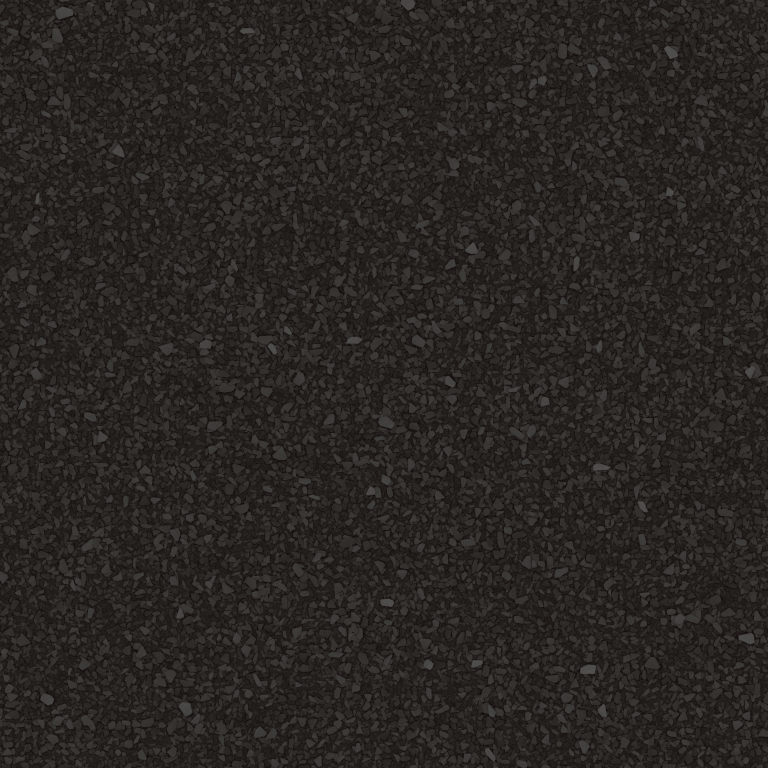
Write a Shadertoy shader that draws this texture.

```glsl
vec4 hash4(vec2 p) {
    vec4 q = fract(p.xyxy * vec4(.1031, .1030, .0973, .1099));
    q += dot(q, q.wzxy + 33.33);
    return fract((q.xxyz + q.yzzw) * q.zywx);
}

// Angular chip of unit radius: a disc cut by five jittered straight edges
float chipDistance(vec2 q, float seed) {
    float d = length(q) - 1.0;
    for (int i = 0; i < 5; i++) {
        float k = float(i);
        float angle = 1.2566 * k + 0.4 * sin(seed * 50.0 + k * 2.4);
        float reach = 0.77 + 0.2 * sin(seed * 91.0 + k * 3.7);
        d = max(d, dot(q, vec2(cos(angle), sin(angle))) - reach);
    }
    return d;
}

// Lays one layer of chips over the tone, each with a dark crevice around it
float scatterChips(float tone, vec2 uv, float count, float density, vec2 toneRange) {
    vec2 p = uv * count + count * 0.37;
    vec2 cell = floor(p);
    float blur = 0.7 * count / iResolution.y;
    for (int y = -1; y <= 1; y++) {
        for (int x = -1; x <= 1; x++) {
            vec2 id = cell + vec2(x, y);
            vec4 place = hash4(id + count);
            vec4 look = hash4(id + count * 3.0 + 17.0);
            if (look.x > density) continue;

            float angle = 6.2832 * place.z;
            float size = mix(0.42, 0.68, place.w);
            float aspect = mix(0.42, 0.9, look.y);
            vec2 q = p - id - mix(vec2(0.1), vec2(0.9), place.xy);
            q = mat2(cos(angle), sin(angle), -sin(angle), cos(angle)) * q;
            q /= size * vec2(1.0, aspect);

            float d = chipDistance(q, look.z);
            float chipTone = mix(toneRange.x, toneRange.y, look.w) + 0.09 * q.y;
            tone -= 0.32 * (1.0 - smoothstep(0.0, 0.4, d));
            tone = mix(max(tone, -0.2), chipTone,
                       1.0 - smoothstep(-blur, blur, d * size * aspect));
        }
    }
    return tone;
}

// Fine surface mottling from warped sines
float mottle(vec2 uv) {
    vec2 p = uv * 700.0 + 3.0 * sin(uv.yx * 183.0 + vec2(0.0, 2.0));
    return sin(p.x + 1.7 * sin(p.y * 0.63)) * sin(p.y * 1.1 + 1.9 * sin(p.x * 0.47));
}

void mainImage(out vec4 fragColor, in vec2 fragCoord) {
    vec2 uv = fragCoord / iResolution.y;

    // Fine crumbs first, then larger and paler chips
    float tone = 0.35;
    tone = scatterChips(tone, uv, 137.0, 1.0, vec2(0.2, 0.9));
    tone = scatterChips(tone, uv, 109.0, 0.9, vec2(0.36, 1.08));
    tone = scatterChips(tone, uv, 83.0, 0.65, vec2(0.5, 1.2));
    tone = scatterChips(tone, uv, 61.0, 0.1, vec2(0.75, 1.25));
    tone = scatterChips(tone, uv, 57.0, 0.012, vec2(1.3, 1.75));
    tone += 0.07 * mottle(uv);

    vec3 crevice = vec3(0.10, 0.08, 0.07);
    vec3 rubber = vec3(0.22, 0.21, 0.20);
    fragColor = vec4(mix(crevice, rubber, tone), 1.0);
}
```
